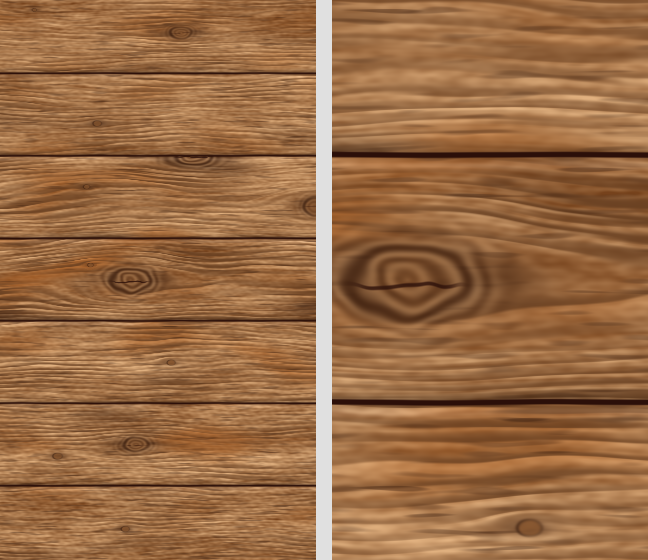
Left: the whole. Right: its middle third, enlarged.
Give the GLSL for this texture, as a WebGL 1 fragment shader.

```glsl
precision highp float;
// Seven weathered horizontal planks parted by thin dark seams.
// Growth lines are bands of a flow field that bends around elliptical knots;
// stretched gradient noise adds fibres, amber stains, streaks and checks.
uniform vec2 u_resolution;

// Lengths are fractions of the canvas height, measured from the top left.
const float FIRST_SEAM = 0.1309;
const float PLANK_HEIGHT = 0.1473;
const float SEAM_HALF = 0.0016;
const float CANVAS_WIDTH = 0.5625;
const float FINE_LINES = 135.0;
const float BROAD_LINES = 92.0;
const int PINS_PER_PLANK = 1;

// Large knots: centre, then radii.
const vec4 KNOT_MAIN = vec4(0.233, 0.500, 0.036, 0.022);
const vec4 KNOT_LOW = vec4(0.243, 0.794, 0.023, 0.013);
const vec4 KNOT_TOP = vec4(0.323, 0.059, 0.020, 0.011);
const vec4 KNOT_SIDE = vec4(0.562, 0.368, 0.020, 0.016);
const vec4 KNOT_EDGE = vec4(0.345, 0.279, 0.036, 0.016);

const vec3 PALE = vec3(0.84, 0.65, 0.46);
const vec3 BROWN = vec3(0.55, 0.35, 0.19);
const vec3 AMBER = vec3(0.66, 0.36, 0.13);
const vec3 LATEWOOD = vec3(0.41, 0.25, 0.13);
const vec3 CHAR = vec3(0.23, 0.12, 0.06);
const vec3 SEAM = vec3(0.17, 0.06, 0.035);

vec2 hash2(vec2 p) {
  p = vec2(dot(p, vec2(127.1, 311.7)), dot(p, vec2(269.5, 183.3)));
  return fract(sin(p) * 43758.5);
}

float corner(vec2 cell, vec2 offset) {
  return dot(2.0 * hash2(cell) - 1.0, offset);
}

// Gradient noise, roughly -0.7 to 0.7.
float noise(vec2 p) {
  vec2 i = floor(p), f = p - i;
  vec2 u = f * f * f * (f * (f * 6.0 - 15.0) + 10.0);
  vec2 r = vec2(1.0, 0.0);
  float low = mix(corner(i, f), corner(i + r.xy, f - r.xy), u.x);
  float high = mix(corner(i + r.yx, f - r.yx), corner(i + r.xx, f - r.xx), u.x);
  return mix(low, high, u.y);
}

float plankRow(float y) {
  return floor((y - FIRST_SEAM) / PLANK_HEIGHT) + 1.0;
}

// Parts the flow around a knot; heart keeps the nearest knot's local xy and its radius.
void growKnot(vec2 p, float row, vec4 knot, inout float flow, inout vec3 heart) {
  if (abs(plankRow(knot.y) - row) > 0.5) return;
  vec2 d = p - knot.xy;
  vec2 e = d / knot.zw;
  flow -= d.y * exp(-0.25 * dot(e * e, vec2(0.3, 1.0)));
  if (dot(e, e) < dot(heart.xy, heart.xy)) heart = vec3(e, knot.z);
}

void main() {
  float px = 1.0 / u_resolution.y;
  vec2 p = vec2(gl_FragCoord.x, u_resolution.y - gl_FragCoord.y) * px;
  float wobble = 0.0012 * noise(vec2(p.x * 14.0, floor(p.y / PLANK_HEIGHT + 0.6)));
  float row = plankRow(p.y + wobble);
  float plankTop = FIRST_SEAM + (row - 1.0) * PLANK_HEIGHT;
  float below = p.y + wobble - plankTop;
  float above = PLANK_HEIGHT - below;
  vec2 q = p + row * vec2(17.3, 5.7);
  vec2 trait = hash2(vec2(row, 4.0));

  // Middle planks carry the boldest figure; one lower plank is also stained.
  float figure = 0.25 + 0.75 * exp(-pow((row - 2.7) / 1.5, 2.0));
  float heat = max(figure, 0.8 * exp(-pow((row - 5.0) / 0.5, 2.0)));

  // Knots and scattered pin knots bend the grain.
  float flow = p.y;
  vec3 heart = vec3(20.0, 20.0, 0.0);
  growKnot(p, row, KNOT_MAIN, flow, heart);
  growKnot(p, row, KNOT_LOW, flow, heart);
  growKnot(p, row, KNOT_TOP, flow, heart);
  growKnot(p, row, KNOT_SIDE, flow, heart);
  growKnot(p, row, KNOT_EDGE, flow, heart);
  for (int i = 0; i < PINS_PER_PLANK; i++) {
    vec2 h = hash2(vec2(row + 2.0, float(i) * 3.0 + 9.0));
    vec2 at = vec2(h.x * CANVAS_WIDTH, plankTop + PLANK_HEIGHT * (0.2 + 0.6 * h.y));
    growKnot(p, row, vec4(at, vec2(0.009, 0.006) * (0.5 + 0.6 * h.y)), flow, heart);
  }
  flow += (0.010 + 0.030 * figure) * noise(q * vec2(3.2, 12.0));
  flow += 0.004 * noise(q * vec2(13.0, 42.0));

  // Base tone from broad drifts down to fine fibres.
  float fibre = noise(vec2(q.x * 9.0, flow * 170.0 + row * 31.0));
  float thread = noise(vec2(q.x * 26.0, flow * 290.0 + row * 13.0));
  float fuzz = noise(q * vec2(90.0, 260.0));
  float broad = noise(q * vec2(3.0, 17.0) + 8.0) + 0.6 * noise(q * vec2(6.0, 45.0));
  float tone = 0.52 + 0.14 * (trait.x - 0.5) + 0.62 * broad
    + 0.6 * fibre + 0.6 * thread + 0.4 * fuzz;
  vec3 color = mix(BROWN, PALE, clamp(tone, -0.3, 1.15));
  float stain = smoothstep(0.04, 0.42, noise(vec2(q.x * 5.0, flow * 17.0) + 3.0));
  color = mix(color, AMBER * (0.95 + 0.3 * fibre), stain * (0.12 + 0.6 * heat));

  // Growth lines: slow darkening, then a quick return to pale wood.
  float s = fract(flow * mix(FINE_LINES, BROAD_LINES, figure) + 0.7 * fibre);
  float line = smoothstep(0.15, 0.75, s) * (1.0 - smoothstep(0.8, 1.0, s));
  float vigor = clamp(0.6 + 1.5 * noise(q * vec2(5.0, 24.0) + 21.0), 0.05, 1.0);
  color = mix(color, LATEWOOD, line * vigor * mix(0.5, 0.95, figure));

  // Dark smoky streaks, broken pores and short drying checks.
  float smoke = smoothstep(0.1, 0.5, noise(vec2(q.x * 3.5, flow * 20.0) + 40.0));
  color = mix(color, CHAR, (0.58 + 0.4 * thread) * smoke * heat);
  float pore = smoothstep(0.12, 0.42, noise(q * vec2(24.0, 210.0) + 55.0));
  color = mix(color, CHAR, 0.3 * pore);
  float check = smoothstep(0.36, 0.5, noise(q * vec2(15.0, 190.0) + 70.0));
  color = mix(color, CHAR, 0.4 * check);

  // Knot heart: smudge along the grain, fading rings and a ragged split.
  float size = smoothstep(0.010, 0.034, heart.z);
  float r = length(heart.xy) + 0.3 * noise(q * vec2(40.0, 60.0)) + 0.12 * fibre;
  float inside = 1.0 - smoothstep(0.7, 1.05, r);
  color = mix(color, CHAR, 0.5 * exp(-dot(heart.xy * heart.xy, vec2(0.22, 1.1))));
  vec3 core = mix(BROWN, LATEWOOD, 0.35 + 0.5 * fuzz + 0.4 * thread);
  color = mix(color, core, 0.8 * inside);
  float rings = 0.5 + 0.5 * sin(r * 15.0);
  float ringFade = exp(-1.6 * (r - 0.8) * (r - 0.8)) * size;
  color = mix(color, mix(PALE * 0.9, CHAR, rings), 0.42 * ringFade);
  float rim = exp(-28.0 * (r - 0.95) * (r - 0.95));
  color = mix(color, CHAR, rim * (0.3 + 0.25 * smoothstep(0.3, -0.9, heart.x)));
  float split = abs(heart.y - 0.08 + 0.35 * noise(q * vec2(70.0, 9.0)));
  float splitMask = (1.0 - smoothstep(0.02, 0.08, split)) * (1.0 - smoothstep(0.6, 1.1, abs(heart.x)));
  color = mix(color, SEAM, 0.8 * splitMask * size);

  // Worn plank edges and the seam between them.
  color += 0.07 * exp(-pow((below - 0.006) / 0.0025, 2.0));
  color *= 1.0 - 0.35 * exp(-above / 0.004) - 0.15 * exp(-below / 0.002);
  float gap = 1.0 - smoothstep(SEAM_HALF - px, SEAM_HALF + px, min(below, above));
  gl_FragColor = vec4(mix(color, SEAM, gap), 1.0);
}
```
